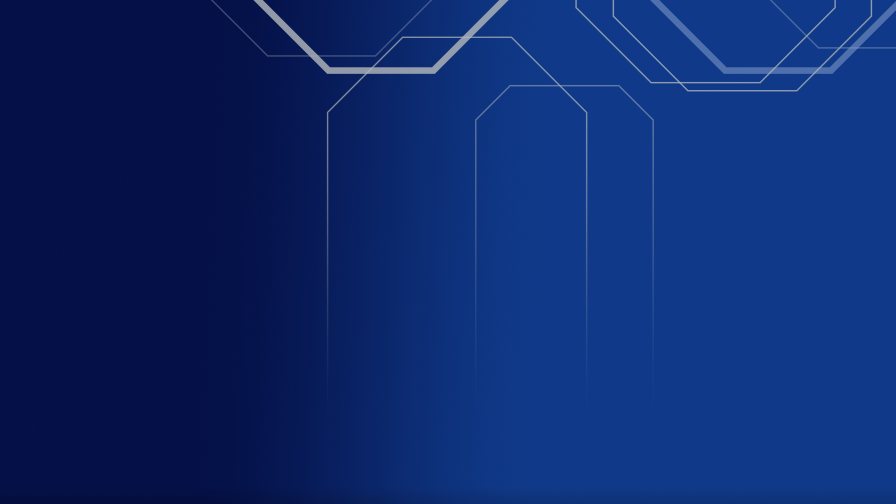
This background is drawn by a Shadertoy shader. Its source:

```glsl
// Navy-to-royal-blue backdrop with pale chamfered frames along the top.
// Each frame is a distance-field outline of a half-open box with cut corners;
// hanging frames leave through the top edge, arches fade out towards the floor.

const vec3 NAVY = vec3(0.018, 0.064, 0.280);
const vec3 ROYAL = vec3(0.062, 0.226, 0.537);
const vec3 SILVER = vec3(0.69, 0.71, 0.73);
const vec3 STEEL = vec3(0.46, 0.57, 0.76);

const float BLEND_START = 0.39;   // horizontal span of the colour change
const float BLEND_END = 1.11;
const float BLEND_TILT = 0.05;    // leans the change to the right at the top
const float FLOOR_SHADE = 0.12;
const float FADE_LOW = 0.14;      // heights between which arches appear
const float FADE_HIGH = 0.86;
const float THIN = 0.0014;        // half widths of the strokes
const float THICK = 0.0065;
const float GRAIN = 0.004;

const float ARCH = 1.0;           // flat edge on top
const float HANGING = -1.0;       // flat edge at the bottom

const int FRAMES = 8;

// Centre x, flat edge y, half width, corner cut
const vec4 SHAPES[FRAMES] = vec4[](
    vec4(0.638, 0.889, 0.257, 0.150),
    vec4(0.907, 0.926, 0.257, 0.149),
    vec4(1.120, 0.830, 0.176, 0.068),
    vec4(0.756, 0.860, 0.254, 0.150),
    vec4(1.544, 0.860, 0.255, 0.150),
    vec4(1.400, 0.836, 0.257, 0.149),
    vec4(1.473, 0.820, 0.256, 0.148),
    vec4(1.731, 0.905, 0.257, 0.150));

// Direction, stroke half width, opacity, silver share of the colour
const vec4 STYLES[FRAMES] = vec4[](
    vec4(HANGING, THIN, 0.38, 0.7),
    vec4(ARCH, THIN, 0.72, 1.0),
    vec4(ARCH, THIN, 0.55, 0.8),
    vec4(HANGING, THICK, 0.82, 1.0),
    vec4(HANGING, THICK, 0.62, 0.0),
    vec4(HANGING, THIN, 0.78, 1.0),
    vec4(HANGING, THIN, 0.78, 1.0),
    vec4(HANGING, THIN, 0.48, 0.4));

// Sineless hash for the fine grain
float hash(vec2 p) {
    vec3 q = fract(p.xyx * 0.1031);
    q += dot(q, q.yzx + 33.33);
    return fract((q.x + q.y) * q.z);
}

// Signed distance to a half-open box with two cut corners
float frameDistance(vec2 p, vec4 shape, float direction) {
    vec2 q = vec2(abs(p.x - shape.x) - shape.z, direction * (p.y - shape.y));
    float corner = (q.x + q.y + shape.w) * 0.7071;
    return max(max(q.x, q.y), corner);
}

vec3 backdrop(vec2 p) {
    float x = p.x - BLEND_TILT * (p.y - 0.5);
    vec3 color = mix(NAVY, ROYAL, smoothstep(BLEND_START, BLEND_END, x));
    return color * (1.0 - FLOOR_SHADE * smoothstep(0.04, 0.0, p.y));
}

void mainImage(out vec4 fragColor, in vec2 fragCoord) {
    vec2 p = fragCoord / iResolution.y;
    float pixel = 1.0 / iResolution.y;
    vec3 color = backdrop(p);

    // Lay the frame outlines over the backdrop
    float archFade = smoothstep(FADE_LOW, FADE_HIGH, p.y);
    for (int i = 0; i < FRAMES; i++) {
        vec4 style = STYLES[i];
        float d = abs(frameDistance(p, SHAPES[i], style.x)) - style.y;
        float coverage = clamp(0.5 - d / pixel, 0.0, 1.0);
        float fade = style.x > 0.0 ? archFade : 1.0;
        vec3 ink = mix(STEEL, SILVER, style.w);
        color = mix(color, ink, coverage * style.z * fade);
    }

    // Grain hides banding in the gradient
    color += GRAIN * (hash(fragCoord) - 0.5);
    fragColor = vec4(color, 1.0);
}
```
